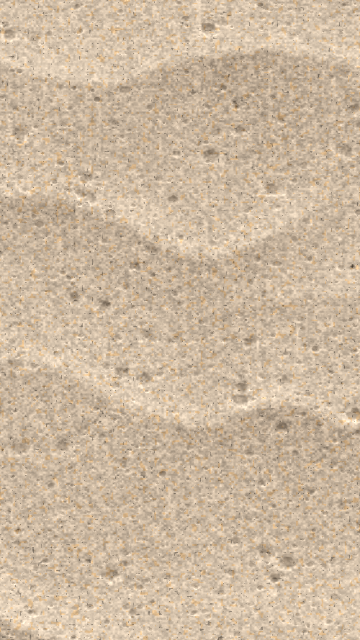
Reproduce this texture procedurally as a Shadertoy shader.

```glsl
// Sunlit rippled beach sand with soft dune crests, fine grains and small pits.

float hash(vec2 p) {
    return fract(sin(dot(p, vec2(127.1, 311.7))) * 43758.5453);
}

float noise(vec2 p) {
    vec2 i = floor(p), f = fract(p);
    f = f * f * (3.0 - 2.0 * f);
    return mix(mix(hash(i), hash(i + vec2(1, 0)), f.x),
               mix(hash(i + vec2(0, 1)), hash(i + vec2(1, 1)), f.x), f.y);
}

float bump(float x, float center, float width) {
    float t = (x - center) / width;
    return exp(-t * t);
}

// Light on the far side of a crest, shade on the near side.
float crest(float d, float glow, float shade, float shadeLength) {
    float lit = smoothstep(-0.025, 0.02, d);
    return mix(-shade * exp(-abs(d) / shadeLength), glow * exp(-abs(d) / 0.07), lit);
}

float duneLight(vec2 p) {
    float x = p.x;
    float y = p.y + 0.025 * (noise(p * 9.0) - 0.5) + 0.012 * (noise(p * 35.0) - 0.5);
    float light = 0.56;
    light += crest(y - 1.60 + 0.048 * cos((x - 0.23) * 6.4),
                   0.34, 0.15 + 0.30 * bump(x, 0.68, 0.28), 0.26);
    light += crest(y - 1.235 + 0.17 * bump(x, 0.58, 0.25), 0.42, 0.27, 0.16)
           * (1.0 - 0.85 * smoothstep(0.72, 0.98, x));
    light += crest(y - 0.93 - 0.02 * x, 0.28, 0.14, 0.09) * smoothstep(0.45, 0.95, x);
    light += crest(y - 0.765 + 0.16 * smoothstep(0.1, 0.5, x) - 0.06 * bump(x, 0.78, 0.12),
                   0.36, 0.20 + 0.20 * bump(x, 0.8, 0.25), 0.24);
    light += crest(y - 0.05 + 0.35 * x, 0.30, 0.45, 0.15);
    light += 0.16 * bump(y, 0.10, 0.10);
    return light + 0.14 * (noise(p * 5.0 + 7.0) - 0.5);
}

// Scattered hollows: dark under the upper lip, pale along the lower rim.
float pits(vec2 p, float scale, float density) {
    vec2 g = p * scale, cell = floor(g);
    float ragged = 0.7 * (noise(p * 110.0) - 0.5);
    float relief = 0.0;
    for (int j = -1; j <= 1; j++)
    for (int i = -1; i <= 1; i++) {
        vec2 id = cell + vec2(i, j);
        float size = hash(id + 5.3);
        float radius = 0.12 + 0.25 * size * size;
        vec2 center = id + vec2(hash(id + 17.1), hash(id + 31.7));
        vec2 d = (g - center) * vec2(1.0, 1.4) / radius;
        float q = length(d) + ragged;
        float side = clamp(d.y, -1.0, 1.0);
        float hollow = (1.0 - smoothstep(0.4, 1.1, q)) * (0.65 + 0.45 * side);
        float rim = bump(q, 1.2, 0.3) * (0.10 - 0.35 * side);
        relief += step(hash(id + 47.9), density) * (rim - hollow) * (0.5 + 0.5 * hash(id + 61.3));
    }
    return relief;
}

void mainImage(out vec4 fragColor, in vec2 fragCoord) {
    vec2 p = fragCoord / iResolution.x;
    float light = clamp(duneLight(p), 0.0, 1.1);
    vec3 color = mix(vec3(0.69, 0.615, 0.53), vec3(0.92, 0.845, 0.75), light);

    // Grain relief at several sizes, calmer on the bright crests
    float grain = 0.27 * (noise(p * vec2(155.0, 170.0)) - 0.5)
                + 0.15 * (noise(p * vec2(72.0, 88.0) + 13.0) - 0.5)
                + 0.09 * (noise(p * 270.0 + 29.0) - 0.5);
    color *= 1.0 + grain * mix(1.15, 0.7, light);

    // Ochre, dark and pale single grains
    float ochre = smoothstep(0.70, 0.90, noise(p * 125.0 + 41.0));
    color = mix(color, color * vec3(1.02, 0.94, 0.81), ochre);
    color *= 1.0 - 0.30 * smoothstep(0.86, 0.97, noise(p * 140.0 + 83.0));
    color += 0.07 * smoothstep(0.80, 0.95, noise(p * 150.0 + 119.0));

    // Pits, fewer where the sand is brightest
    float shaded = 1.0 - smoothstep(0.45, 1.0, light);
    float relief = 0.36 * pits(p, 13.0, 0.12 + 0.22 * shaded)
                 + 0.30 * pits(p + 3.7, 27.0, 0.20 + 0.18 * shaded)
                 + 0.24 * pits(p + 8.1, 48.0, 0.28);
    color *= 1.0 + max(relief, -0.5) * vec3(0.94, 1.0, 1.07);

    fragColor = vec4(clamp(color, 0.0, 1.0), 1.0);
}
```
